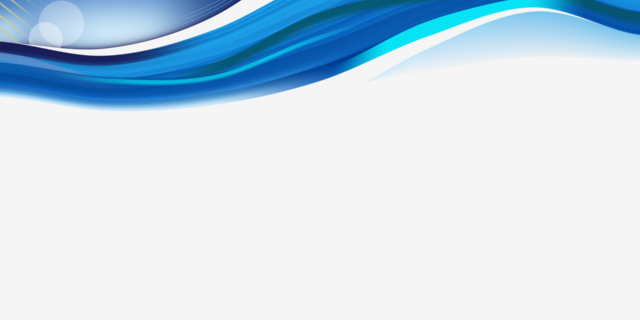
Reproduce this background procedurally as a Shadertoy shader.

```glsl
const vec3 PAPER = vec3(0.96);
const vec3 PALE  = vec3(0.80, 0.91, 0.97);
const vec3 SKY   = vec3(0.46, 0.76, 0.92);
const vec3 AZURE = vec3(0.08, 0.55, 0.85);
const vec3 BLUE  = vec3(0.03, 0.36, 0.72);
const vec3 NAVY  = vec3(0.06, 0.16, 0.42);
const vec3 VIOLET = vec3(0.10, 0.09, 0.31);
const vec3 CYAN  = vec3(0.03, 0.92, 0.98);
const vec3 TEAL  = vec3(0.02, 0.33, 0.40);
const vec3 MAUVE = vec3(0.52, 0.56, 0.80);
const vec3 OLIVE = vec3(0.78, 0.80, 0.55);

// Edge depths, in percent of the height below the top, at seven even steps
const float DOME_EDGE[7]     = float[7](13.2, 15.1, 5.2, -18., -40., -40., -40.);
const float RIBBON_TOP[7]    = float[7](13., 17.4, 9.4, -7.3, -20., -20., -10.);
const float RIBBON_BOTTOM[7] = float[7](30.2, 34.6, 32.8, 25.3, 11.5, 2.3, 10.9);
const float WEDGE_TOP[7]     = float[7](60., 60., 50., 34., 15.4, 3.6, 10.4);
const float WEDGE_BOTTOM[7]  = float[7](30., 30., 30., 28., 22.2, 17.8, 19.);

// Centre lines of the strands inside the ribbon
const float VIOLET_LINE[7] = float[7](15.8, 19.2, 12.5, -5., -20., -20., -20.);
const float AZURE_LINE[7]  = float[7](19.5, 23.4, 15.5, 0.5, -8., -8., 2.);
const float TEAL_LINE[7]   = float[7](28., 28., 22.2, 6.2, -0.5, -2.5, 6.3);
const float BLUE_LINE[7]   = float[7](24., 28.5, 27.4, 18.5, 5.5, 0., 8.5);
const float CYAN_LINE[7]   = float[7](30., 33., 32., 25., 9.4, 1., -4.);
const float GLINT_LINE[7]  = float[7](21., 25.5, 24.5, 12., 3., -1., 2.);
const float MAUVE_LINE[7]  = float[7](18.5, 27., 33., 30., 20., 20., 20.);

// Smooth curve through the seven depths
float curve(float knots[7], float x) {
    float s = clamp(x * 3.0, 0.0, 5.999);
    int i = int(s);
    float t = fract(s);
    float a = knots[max(i - 1, 0)], b = knots[i];
    float c = knots[i + 1], e = knots[min(i + 2, 6)];
    return 0.01 * (b + 0.5 * t * (c - a + t * (2.0 * a - 5.0 * b + 4.0 * c - e
                 + t * (3.0 * (b - c) + e - a))));
}

float below(float depth, float edge) {
    float aa = 1.0 / iResolution.y;
    return smoothstep(-aa, aa, depth - edge);
}

// Band with a crisp upper rim and a soft lower side
float strand(float depth, float centre, float halfWidth) {
    float q = (depth - centre) / halfWidth;
    return below(depth, centre - halfWidth) * (1.0 - smoothstep(-0.2, 1.0, q));
}

float span(float x, float start, float end, float soft) {
    return smoothstep(start - soft, start + soft, x)
         * (1.0 - smoothstep(end - soft, end + soft, x));
}

float disc(vec2 p, vec2 centre, float radius) {
    return 1.0 - below(length(p - centre), radius);
}

vec3 domeColour(vec2 p, float edge) {
    float light = exp(-dot((p - vec2(0.37, 0.11)) * vec2(3.0, 8.0),
                           (p - vec2(0.37, 0.11)) * vec2(3.0, 8.0)));
    vec3 col = mix(vec3(0.22, 0.45, 0.74), PALE, light);
    col = mix(col, NAVY, 0.75 * smoothstep(0.45, 0.78, p.x));
    col = mix(col, VIOLET, 0.75 * exp(-max(edge - p.y, 0.0) * 100.0));
    // Olive rays in the left corner
    float corner = 1.0 - smoothstep(0.02, 0.13, p.x);
    col = mix(col, PALE, 0.7 * corner * smoothstep(0.01, 0.09, p.y));
    float ray = smoothstep(0.6, 1.0, sin((p.y - p.x * 0.8) * 160.0));
    col = mix(col, OLIVE, 0.75 * ray * corner);
    // Overlapping bubbles
    col = mix(col, vec3(1.0), 0.30 * disc(p, vec2(0.192, 0.073), 0.071));
    col = mix(col, vec3(1.0), 0.38 * disc(p, vec2(0.143, 0.122), 0.053));
    // Hairlines beside the right rim
    for (int i = 0; i < 3; i++) {
        float line = abs(p.y - edge + 0.018 + 0.012 * float(i));
        col = mix(col, SKY, 0.35 * (1.0 - smoothstep(0.0, 0.003, line)) * span(p.x, 0.55, 0.9, 0.05));
    }
    return col;
}

vec3 ribbonColour(float x, float d, float v) {
    vec3 col = mix(AZURE, BLUE, smoothstep(0.1, 0.8, v));
    col = mix(col, NAVY, 0.55 * (1.0 - smoothstep(0.0, 0.75, x)) * (1.0 - v));
    // Fine folds that drift across the ribbon
    for (int i = 0; i < 4; i++) {
        float k = float(i);
        float fold = fract(v * (2.0 + k) + x * (0.35 - 0.25 * k) + 0.37 * k);
        col += vec3(0.04, 0.10, 0.11) * (fold - 0.5) * smoothstep(0.0, 0.05, fold);
    }
    col = mix(col, VIOLET, 0.9 * strand(d, curve(VIOLET_LINE, x), 0.036) * (1.0 - smoothstep(0.35, 0.68, x)));
    col = mix(col, vec3(0.12, 0.64, 0.92), 0.65 * strand(d, curve(AZURE_LINE, x), 0.028));
    col = mix(col, MAUVE, 0.55 * strand(d, curve(MAUVE_LINE, x), 0.022) * (1.0 - smoothstep(0.2, 0.4, x)));
    col = mix(col, BLUE * 0.9, 0.75 * strand(d, curve(BLUE_LINE, x), 0.045));
    col = mix(col, TEAL, 0.85 * strand(d, curve(TEAL_LINE, x), 0.024) * smoothstep(0.5, 0.72, x));
    col = mix(col, CYAN, 0.65 * strand(d, curve(GLINT_LINE, x), 0.010) * span(x, 0.3, 1.0, 0.18));
    col = mix(col, CYAN, 0.95 * below(d, curve(CYAN_LINE, x) - 0.026) * span(x, 1.12, 1.74, 0.1));
    // Pale lower hem on the left
    float hem = smoothstep(0.74, 1.0, v) * (1.0 - smoothstep(0.65, 1.1, x));
    return mix(col, mix(SKY, PALE, smoothstep(0.85, 1.0, v)), hem);
}

void mainImage(out vec4 fragColor, in vec2 fragCoord) {
    vec2 uv = fragCoord / iResolution.xy;
    vec2 p = vec2(2.0 * uv.x, 1.0 - uv.y);
    float domeEdge = curve(DOME_EDGE, p.x);
    float top = curve(RIBBON_TOP, p.x), bottom = curve(RIBBON_BOTTOM, p.x);
    float wedgeTop = curve(WEDGE_TOP, p.x), wedgeBottom = curve(WEDGE_BOTTOM, p.x);
    vec3 col = PAPER;

    // Fading wedge under the right crest
    float fade = clamp((p.y - wedgeTop) / max(wedgeBottom - wedgeTop, 0.01), 0.0, 1.0);
    vec3 wedge = mix(mix(PALE, SKY, smoothstep(1.2, 1.75, p.x)), PAPER, 0.9 * fade);
    col = mix(col, wedge, below(p.y, wedgeTop) * (1.0 - below(p.y, wedgeBottom)));

    // Dome first, then the ribbon over it
    col = mix(col, domeColour(p, domeEdge), 1.0 - below(p.y, domeEdge));
    float v = clamp((p.y - top) / max(bottom - top, 0.01), 0.0, 1.0);
    float ribbon = below(p.y, top) * (1.0 - below(p.y, bottom));
    col = mix(col, ribbonColour(p.x, p.y, v), ribbon);
    fragColor = vec4(clamp(col, 0.0, 1.0), 1.0);
}
```
